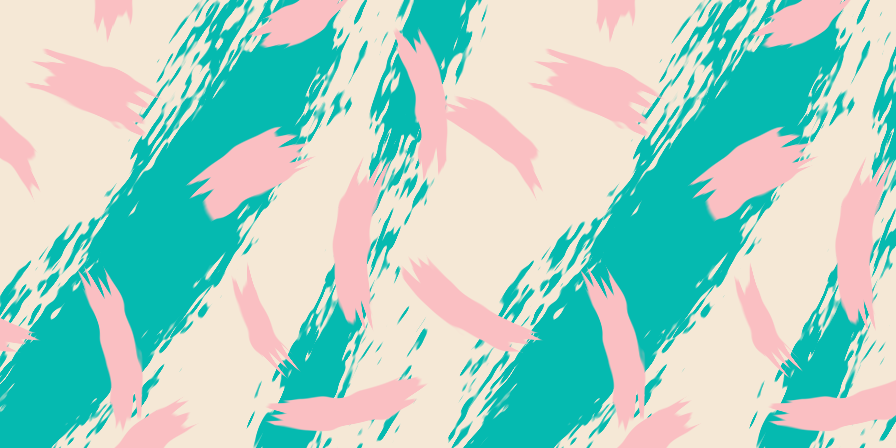
A WebGL 1 fragment shader for this pattern:

```glsl
precision highp float;
uniform vec2 u_resolution;

float hash(vec2 p) {
  vec3 q = fract(p.xyx * 0.1031);
  q += dot(q, q.yzx + 33.33);
  return fract((q.x + q.y) * q.z);
}

float noise(vec2 p) {
  vec2 cell = floor(p), f = fract(p);
  f = f * f * (3.0 - 2.0 * f);
  return mix(mix(hash(cell), hash(cell + vec2(1.0, 0.0)), f.x),
             mix(hash(cell + vec2(0.0, 1.0)), hash(cell + 1.0), f.x), f.y);
}

// Bent stroke space: x = distance along, y = distance across, z = arch (1 mid, 0 at tips)
vec3 strokeSpace(vec2 p, vec2 a, vec2 b, float bend) {
  float len = length(b - a);
  vec2 dir = (b - a) / len;
  float along = dot(p - a, dir);
  float arch = 4.0 * (along / len) * (1.0 - along / len);
  return vec3(along, dot(p - a, vec2(-dir.y, dir.x)) - bend * arch, arch);
}

// Wide dry-brush sweep; a low load leaves only scattered flecks
float sweep(vec2 p, vec2 a, vec2 b, float bend, float halfWidth, float load) {
  vec3 s = strokeSpace(p, a, b, bend);
  vec2 seed = a * 97.0 + 40.0;
  float grain = 0.6 * noise(s.xy * vec2(15.0, 105.0) + seed)
              + 0.4 * noise(s.xy * vec2(38.0, 160.0) + seed.yx);
  float edge = halfWidth * (0.2 + 0.8 * s.z) - abs(s.y);
  float soft = 26.0 / u_resolution.y;
  return smoothstep(-soft, soft, min(edge * 10.0, load) + grain - 0.5);
}

// Short loaded dab with bristle-torn tips
float dab(vec2 p, vec2 a, vec2 b, float bend, float halfWidth) {
  vec3 s = strokeSpace(p, a, b, bend);
  vec2 seed = a * 71.0 + 30.0;
  float bristle = noise(s.xy * vec2(3.0, 120.0) + seed);
  float fray = noise(s.xy * vec2(22.0, 70.0) + seed.yx) - 0.5;
  float side = halfWidth * (0.8 + 0.2 * s.z) - abs(s.y) + 0.014 * fray;
  float tip = min(s.x, length(b - a) - s.x) - 0.085 * bristle;
  float px = 1.0 / u_resolution.y;
  return smoothstep(-px, px, min(side, tip * 0.3));
}

float tealLayer(vec2 p) {
  // Solid bands
  float c = sweep(p, vec2(-0.12, -0.13), vec2(0.78, 1.14), -0.06, 0.135, 1.0);
  c = max(c, sweep(p, vec2(0.54, -0.2), vec2(0.82, 0.42), 0.0, 0.065, 1.0));
  c = max(c, sweep(p, vec2(0.86, 0.65), vec2(1.14, 1.4), 0.0, 0.08, 1.0));
  // Dry flecks beside the bands
  c = max(c, sweep(p, vec2(0.08, -0.1), vec2(0.47, 0.43), 0.0, 0.08, -0.13));
  c = max(c, sweep(p, vec2(-0.08, 0.03), vec2(0.25, 0.52), 0.0, 0.08, -0.06));
  c = max(c, sweep(p, vec2(0.73, 0.22), vec2(0.97, 0.78), 0.0, 0.06, -0.13));
  c = max(c, sweep(p, vec2(0.68, -0.1), vec2(0.92, 0.28), 0.0, 0.07, -0.17));
  c = max(c, sweep(p, vec2(0.33, 0.66), vec2(0.6, 1.1), 0.0, 0.06, -0.1));
  return max(c, sweep(p, vec2(0.58, 0.58), vec2(0.82, 1.05), 0.0, 0.06, -0.13));
}

float pinkLayer(vec2 p) {
  float c = dab(p, vec2(0.06, 0.855), vec2(0.355, 0.73), 0.012, 0.056);
  c = max(c, dab(p, vec2(0.42, 0.525), vec2(0.695, 0.685), 0.015, 0.06));
  c = max(c, dab(p, vec2(0.89, 0.95), vec2(0.964, 0.59), 0.032, 0.034));
  c = max(c, dab(p, vec2(0.975, 0.775), vec2(1.225, 0.565), 0.035, 0.036));
  c = max(c, dab(p, vec2(0.845, 0.655), vec2(0.815, 0.255), -0.045, 0.038));
  c = max(c, dab(p, vec2(0.195, 0.41), vec2(0.283, 0.04), 0.03, 0.036));
  c = max(c, dab(p, vec2(0.538, 0.41), vec2(0.655, 0.165), -0.025, 0.028));
  c = max(c, dab(p, vec2(0.905, 0.43), vec2(1.205, 0.23), -0.035, 0.037));
  c = max(c, dab(p, vec2(0.585, 0.085), vec2(0.958, 0.155), -0.037, 0.035));
  c = max(c, dab(p, vec2(0.25, -0.06), vec2(0.45, 0.1), 0.015, 0.04));
  c = max(c, dab(p, vec2(0.271, 1.12), vec2(0.243, 0.9), 0.0, 0.042));
  return max(c, dab(p, vec2(0.565, 0.9), vec2(0.79, 1.07), -0.02, 0.042));
}

void main() {
  vec2 p = gl_FragCoord.xy / u_resolution.y;
  float period = 1.122;
  p.x = mod(p.x, period);

  // Neighbouring tiles let strokes cross the seams
  float teal = 0.0, pink = 0.0;
  for (int i = -1; i <= 1; i++) {
    vec2 q = p + vec2(float(i) * period, 0.0);
    teal = max(teal, tealLayer(q));
    pink = max(pink, pinkLayer(q));
  }

  vec3 color = mix(vec3(0.96, 0.91, 0.84), vec3(0.02, 0.73, 0.69), teal);
  color = mix(color, vec3(0.98, 0.75, 0.76), pink);
  gl_FragColor = vec4(color, 1.0);
}
```
